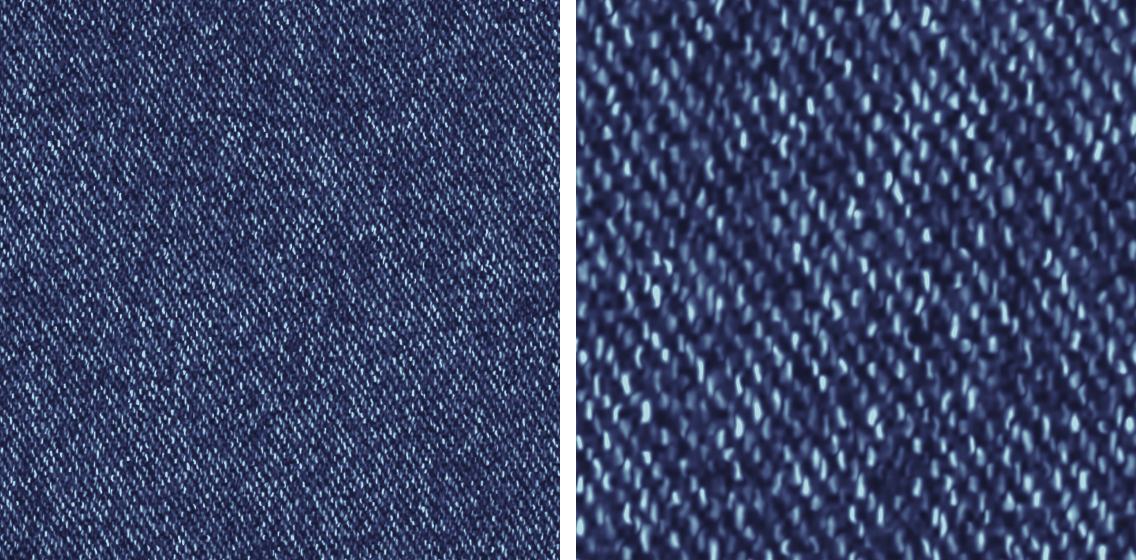
Left, the full canvas; right, a detail of the centre.
Write a WebGL 1 fragment shader that draws this texture.

```glsl
precision highp float;
// Blue denim: upright pale weft flecks are stepped from thread to thread to form
// steep twill lines falling to the right. Fleck size and brightness vary by hash;
// noise adds slubs, mottling and fibre grain before a six-colour indigo ramp.
uniform vec2 u_resolution;

#define THREADS 180.0      // warp threads across the canvas
#define REPEATS 38.4       // twill repeats up the canvas
#define TWILL_STEP 0.33333 // rise per thread, in repeats
#define FLECK_WIDTH 0.47   // in threads
#define FLECK_HEIGHT 0.235 // in repeats
#define FLECK_LEAN 0.1     // sideways drift, threads per repeat
#define GRAIN_SCALE 250.0
#define GRAIN_AMOUNT 2.0
#define MOTTLE_AMOUNT 0.62
#define FRAY 0.0028        // raggedness of the flecks, in canvas widths

float hash(vec2 p) {
  vec3 q = fract(vec3(p.xyx) * 0.1031);
  q += dot(q, q.yzx + 33.33);
  return fract((q.x + q.y) * q.z);
}

float noise(vec2 p) {
  vec2 cell = floor(p);
  vec2 f = fract(p);
  f = f * f * (3.0 - 2.0 * f);
  float low = mix(hash(cell), hash(cell + vec2(1.0, 0.0)), f.x);
  float high = mix(hash(cell + vec2(0.0, 1.0)), hash(cell + vec2(1.0)), f.x);
  return mix(low, high, f.y);
}

// Signed noise in -0.5..0.5
float wobble(vec2 p) {
  return noise(p + 57.0) - 0.5;
}

vec2 wobble2(vec2 p) {
  return vec2(wobble(p), wobble(p + 31.0));
}

// Gentle bending of the threads, then ragged fibres
vec2 bendCloth(vec2 p) {
  vec2 bent = p + 0.005 * wobble2(p * 8.0) + 0.003 * wobble2(p * 34.0 + 11.0);
  return bent + FRAY * wobble2(p * 150.0 + 90.0);
}

// Brightest fleck among the three nearest threads
float weftFlecks(vec2 p) {
  float x = p.x * THREADS;
  float brightest = 0.0;
  for (int k = -1; k <= 1; k++) {
    float thread = floor(x) + float(k);
    float y = p.y * REPEATS + thread * TWILL_STEP;
    vec2 id = vec2(thread, floor(y)) + 19.0;
    float dy = fract(y) - 0.5 + 0.16 * (hash(id + 7.3) - 0.5);
    float dx = x - thread - 0.5 + FLECK_LEAN * dy + 0.3 * (hash(id + 41.7) - 0.5);
    float halfHeight = FLECK_HEIGHT * mix(0.75, 1.25, hash(id + 83.1));
    float u = dx / FLECK_WIDTH;
    float v = dy / halfHeight;
    float shape = exp(-u * u - v * v * v * v);
    float strength = mix(1.5, 5.7, hash(id));
    brightest = max(brightest, strength * shape);
  }
  return brightest;
}

// Indigo ramp: tone 0 is deep shadow, tone 5 is bleached cotton
vec3 indigo(float tone) {
  vec3 color = vec3(0.11, 0.12, 0.23);
  color = mix(color, vec3(0.17, 0.19, 0.35), clamp(tone, 0.0, 1.0));
  color = mix(color, vec3(0.25, 0.31, 0.48), clamp(tone - 1.0, 0.0, 1.0));
  color = mix(color, vec3(0.35, 0.45, 0.59), clamp(tone - 2.0, 0.0, 1.0));
  color = mix(color, vec3(0.47, 0.62, 0.72), clamp(tone - 3.0, 0.0, 1.0));
  color = mix(color, vec3(0.65, 0.80, 0.85), clamp(tone - 4.0, 0.0, 1.3));
  return color * (1.0 + 0.35 * clamp(tone, -1.0, 0.0));
}

void main() {
  vec2 uv = gl_FragCoord.xy / min(u_resolution.x, u_resolution.y);
  vec2 cloth = bendCloth(uv);

  // Uneven dye: soft patches, upright slubs and faint level bands
  float mottle = 0.4 * wobble(uv * 7.0) + 0.4 * wobble(uv * 19.0 + 5.0);
  mottle += 0.45 * wobble(cloth * vec2(90.0, 9.0));
  mottle += 0.35 * wobble(cloth * vec2(8.0, 70.0) + 23.0);

  // Fibre grain, taller than wide
  float grain = wobble(uv * GRAIN_SCALE * vec2(1.0, 0.8));
  float fibre = wobble(uv * GRAIN_SCALE * vec2(1.1, 0.6) + 140.0);

  float flecks = weftFlecks(cloth);
  flecks *= 1.0 + 0.6 * MOTTLE_AMOUNT * mottle + 0.5 * fibre;
  float tone = 0.22 + GRAIN_AMOUNT * grain + 0.5 * MOTTLE_AMOUNT * mottle + flecks;
  gl_FragColor = vec4(indigo(tone), 1.0);
}
```
